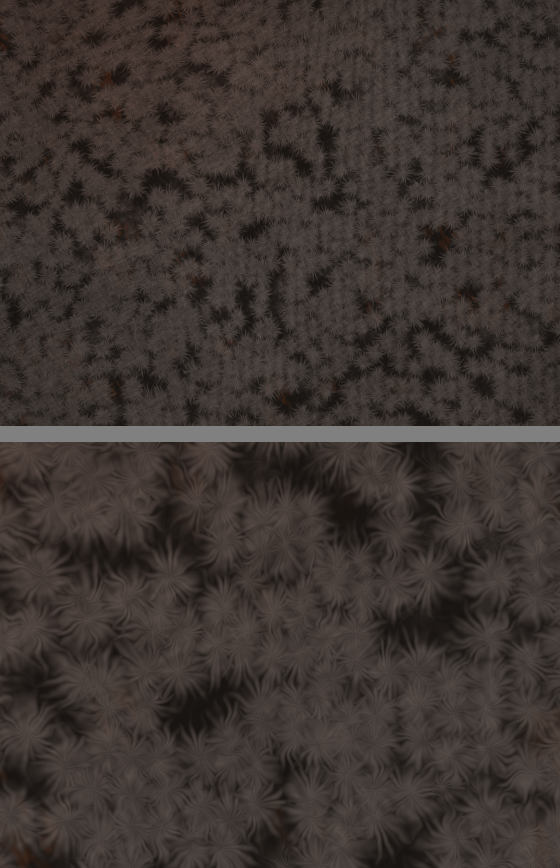
Top, the full canvas; bottom, a detail of the centre.
Reproduce this texture procedurally as a WebGL 1 fragment shader.

```glsl
precision highp float;
uniform vec2 u_resolution;

float hash(vec2 p) {
  return fract(sin(dot(p, vec2(127.1, 311.7))) * 43758.5453);
}

float noise(vec2 p) {
  vec2 i = floor(p), f = fract(p);
  f = f * f * (3.0 - 2.0 * f);
  return mix(mix(hash(i), hash(i + vec2(1.0, 0.0)), f.x),
             mix(hash(i + vec2(0.0, 1.0)), hash(i + vec2(1.0, 1.0)), f.x), f.y);
}

float fbm(vec2 p) {
  return 0.55 * noise(p) + 0.3 * noise(p * 2.1 + 7.3) + 0.15 * noise(p * 4.3 + 3.1);
}

// Spiky plants on a loose grid: x is canopy height, y is blade shading
vec2 canopy(vec2 q, float order) {
  vec2 cell = floor(q), best = vec2(0.0, 0.5);
  for (int j = -2; j <= 2; j++) {
    for (int i = -2; i <= 2; i++) {
      vec2 id = cell + vec2(float(i), float(j));
      float seed = hash(id + 4.7);
      vec2 jitter = vec2(hash(id), hash(id + 19.3)) - 0.5;
      vec2 d = q - id - 0.5 - jitter * vec2(mix(0.8, 0.3, order), 0.8);
      float vigour = 0.7 * hash(id + 53.1) + 0.5 * noise(id * 0.55 + 31.0);
      float grows = smoothstep(0.36, 0.52, vigour);
      float a = atan(d.y, d.x + 0.0001);
      float blade = 0.5 + 0.28 * sin(a * 11.0 + seed * 40.0 + 2.0 * sin(a * 3.0 + seed * 90.0))
                  + 0.22 * sin(a * 19.0 + seed * 70.0);
      float h = grows * (1.0 - length(d) / (0.85 + 0.5 * blade));
      if (h > best.x) best = vec2(h, blade);
    }
  }
  return best;
}

void main() {
  vec2 p = gl_FragCoord.xy / u_resolution.y;
  float aspect = u_resolution.x / u_resolution.y;
  vec2 uv = vec2(p.x / aspect, p.y);

  // Planted rows are regular at the right, wind-blown at the left
  float order = smoothstep(0.25, 0.6, uv.x + 0.25 * (0.5 - uv.y));
  vec2 bend = vec2(noise(p * 5.0), noise(p * 5.0 + 40.0)) - 0.5;
  vec2 ragged = vec2(noise(p * 90.0), noise(p * 90.0 + 60.0)) - 0.5;
  vec2 q = p / vec2(mix(0.034, 0.029, order), 0.029);
  q += bend * mix(2.2, 0.6, order) + ragged * 0.3;
  q.y -= (1.0 - order) * q.x * 0.12;
  vec2 plant = canopy(q, order);

  // Tone from canopy height, rows, blades and slanted fibres
  float tone = 0.8 * smoothstep(-0.08, 0.68, plant.x);
  float gap = 1.0 - smoothstep(0.05, 0.4, plant.x);
  tone -= 0.06 * order * cos(q.x * 6.2832) * (1.0 - gap);
  tone += 0.2 * (plant.y - 0.5) * (1.0 - 0.6 * gap);
  vec2 slant = mat2(0.86, -0.5, 0.5, 0.86) * p;
  float fibre = noise(slant * vec2(60.0, 200.0)) - 0.5;
  float crossing = noise(slant.yx * vec2(75.0, 210.0) + 15.0) - 0.5;
  float grain = noise(p * 260.0 + 9.0) - 0.5;
  tone += (0.24 * fibre + 0.2 * crossing + 0.1 * grain) * (1.0 - 0.5 * gap);
  tone += 0.3 * (fbm(p * 7.0 + 12.0) - 0.5) - 0.01;

  // Uneven light, dimmer towards the corners
  vec2 c = uv - vec2(0.52, 0.48);
  tone *= 1.08 - 0.5 * dot(c, c);
  vec3 color = mix(vec3(0.095, 0.078, 0.067), vec3(0.305, 0.266, 0.248), clamp(tone, 0.0, 1.15));

  // Warm cast at the upper left and cool one at the lower right
  float warm = 1.0 - smoothstep(0.05, 0.6, length((uv - vec2(0.22, 1.0)) * vec2(1.0, 0.8)));
  color *= mix(vec3(0.98, 1.0, 1.01), vec3(1.07, 0.97, 0.95), warm);

  // Rusty dry leaves in and around some gaps
  float dry = smoothstep(0.62, 0.85, noise(p * vec2(17.0, 11.0) + 80.0));
  float leaf = smoothstep(0.35, 0.8, noise(slant.yx * vec2(60.0, 170.0) + 33.0));
  color += vec3(0.1, 0.033, 0.005) * dry * leaf * (0.25 + 0.75 * gap);

  gl_FragColor = vec4(color, 1.0);
}
```
